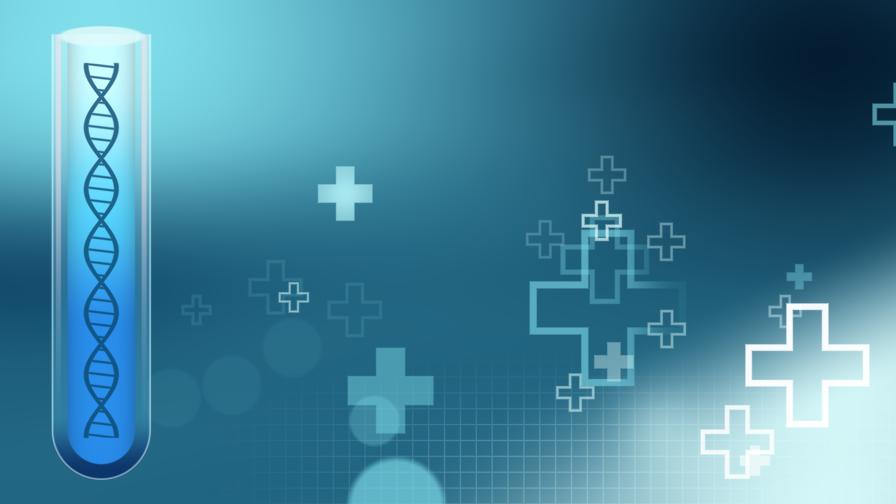
Reproduce this background procedurally as a WebGL 1 fragment shader.

```glsl
precision highp float;
// Medical backdrop: a glass tube holding a double helix, with plus signs over teal light.
// Soft gaussian lights build the ground; distance functions cut the tube, helix, signs,
// discs and grid. Lengths are in canvas heights, with the origin at the lower left.

uniform vec2 u_resolution;

const vec3 TEAL = vec3(0.13, 0.40, 0.51);
const vec3 SKY = vec3(0.50, 0.87, 0.92);
const vec3 NAVY = vec3(0.015, 0.11, 0.19);
const vec3 SHADE = vec3(0.05, 0.25, 0.39);
const vec3 ICE = vec3(0.86, 0.99, 0.99);
const vec3 LIQUID_BLUE = vec3(0.15, 0.53, 0.89);
const vec3 LIQUID_CYAN = vec3(0.32, 0.80, 0.95);
const vec3 HELIX_INK = vec3(0.04, 0.28, 0.43);
const float ARM_RATIO = 0.34;      // half arm width over half size of a plus
const float GRID_STEP = 0.0315;
const float TUBE_X = 0.201;
const float TUBE_RADIUS = 0.099;
const float TUBE_TOP = 0.932;
const float TUBE_BASE = 0.146;     // centre height of the round end
const float LIQUID_RADIUS = 0.067;
const float HELIX_SWING = 0.030;
const float HELIX_HALF_TURN = 0.1225;
const float RUNG_STEP = 0.0245;

float fill(float d) {
    float aa = 1.0 / u_resolution.y;
    return 1.0 - smoothstep(-aa, aa, d);
}

float glow(vec2 p, vec2 centre, vec2 radius) {
    vec2 q = (p - centre) / radius;
    return exp(-dot(q, q));
}

float plusDistance(vec2 p, vec2 centre, float size) {
    vec2 q = abs(p - centre);
    return max(max(q.x, q.y) - size, min(q.x, q.y) - size * ARM_RATIO);
}

float plusSolid(vec2 p, vec2 centre, float size) {
    return fill(plusDistance(p, centre, size));
}

float plusOutline(vec2 p, vec2 centre, float size, float stroke) {
    return fill(abs(plusDistance(p, centre, size) + 0.5 * stroke) - 0.5 * stroke);
}

float disc(vec2 p, vec2 centre, float radius) {
    return 1.0 - smoothstep(radius * 0.88, radius * 1.06, length(p - centre));
}

float roundEnded(vec2 p, float radius) {
    return length(vec2(p.x - TUBE_X, min(p.y - TUBE_BASE, 0.0))) - radius;
}

vec3 ground(vec2 p) {
    float upperLeft = exp(-pow((p.x - 0.20) / 0.70, 2.0) - pow((p.y - 0.97) / 0.37, 4.0));
    vec3 c = mix(TEAL, SHADE, 0.75 * glow(p, vec2(0.0, 0.46), vec2(0.42, 0.16)));
    c = mix(c, SKY, upperLeft);
    c = mix(c, NAVY, glow(p, vec2(1.64, 0.89), vec2(0.46, 0.36)));
    // Light rising along a slanted edge in the lower right
    float depth = 0.50 - 0.47 * (1.778 - p.x) - p.y;
    float lowerRight = smoothstep(-0.08, 0.25, depth) * exp(-pow((p.x - 1.66) / 0.62, 2.0));
    c = mix(c, ICE, 0.95 * lowerRight);
    return c + 0.006 * sin(9.0 * p.y + 3.0 * p.x) * sin(23.0 * p.y - 5.0 * p.x);
}

vec3 addGridAndDiscs(vec3 c, vec2 p) {
    vec2 cell = abs(fract(p / GRID_STEP) - 0.5) * GRID_STEP;
    float line = fill(0.5 * GRID_STEP - max(cell.x, cell.y) - 0.0010);
    float reach = (1.0 - smoothstep(0.08, 0.32, p.y)) * smoothstep(0.35, 1.1, p.x);
    c = mix(c, ICE, 0.28 * line * reach);
    c = mix(c, SKY, 0.65 * disc(p, vec2(0.787, -0.005), 0.098));
    c = mix(c, SKY, 0.28 * disc(p, vec2(0.743, 0.165), 0.051));
    for (int i = 0; i < 3; i++) {
        float k = float(i);
        c = mix(c, SKY, 0.07 * disc(p, vec2(0.34 + 0.12 * k, 0.21 + 0.025 * k * k), 0.06));
    }
    return mix(c, ICE, 0.35 * glow(p, vec2(1.31, 0.15), vec2(0.08)));
}

vec3 addPlusSigns(vec3 c, vec2 p) {
    // Faint row on the left
    for (int i = 0; i < 3; i++) {
        float k = float(i);
        vec2 at = vec2(0.39 + 0.157 * k, 0.385 + 0.045 * mod(k, 2.0));
        c = mix(c, SKY, 0.14 * plusOutline(p, at, 0.03 + 0.024 * min(k, 1.0), 0.006));
    }
    // Small ring about the large centre sign
    for (int i = 0; i < 5; i++) {
        float k = float(i);
        float angle = 2.48 - 1.08 * k + 0.3 * pow(sin(0.785 * k), 2.0);
        float radius = mod(k, 3.0) == 1.0 ? 0.22 : 0.15;
        vec2 at = vec2(1.2, 0.433) + radius * vec2(cos(angle), sin(angle));
        c = mix(c, ICE, (0.22 + 0.09 * k) * plusOutline(p, at, 0.038, 0.005));
    }
    // Outlined signs
    float fade = 1.0 - 0.9 * smoothstep(1.20, 1.35, p.x);
    c = mix(c, SKY, 0.60 * fade * plusOutline(p, vec2(1.206, 0.389), 0.155, 0.014));
    c = mix(c, SKY, 0.35 * fade * plusOutline(p, vec2(1.200, 0.485), 0.088, 0.010));
    c = mix(c, ICE, 0.75 * plusOutline(p, vec2(1.194, 0.562), 0.040, 0.006));
    c = mix(c, ICE, 0.60 * plusOutline(p, vec2(0.583, 0.410), 0.030, 0.004));
    c = mix(c, SKY, 0.60 * plusOutline(p, vec2(1.794, 0.773), 0.063, 0.009));
    c = mix(c, ICE, 0.45 * plusOutline(p, vec2(1.558, 0.382), 0.033, 0.005));
    c = mix(c, vec3(1.0), 0.95 * plusOutline(p, vec2(1.602, 0.275), 0.123, 0.013));
    c = mix(c, vec3(1.0), 0.85 * plusOutline(p, vec2(1.463, 0.123), 0.073, 0.009));
    // Solid signs
    float core = 0.65 + 0.3 * glow(p, vec2(0.685, 0.616), vec2(0.04));
    c = mix(c, mix(SKY, ICE, 0.5), core * plusSolid(p, vec2(0.685, 0.616), 0.054));
    c = mix(c, SKY, 0.45 * plusSolid(p, vec2(0.775, 0.225), 0.085));
    c = mix(c, SKY, 0.40 * plusSolid(p, vec2(1.586, 0.451), 0.025));
    c = mix(c, ICE, 0.40 * plusSolid(p, vec2(1.218, 0.282), 0.039));
    return mix(c, vec3(1.0), 0.60 * plusSolid(p, vec2(1.498, 0.086), 0.030));
}

vec3 addTube(vec3 c, vec2 p) {
    float x = p.x - TUBE_X;
    float wall = roundEnded(p, TUBE_RADIUS);
    float glass = fill(max(wall, p.y - TUBE_TOP));
    vec3 glassTint = mix(vec3(0.25, 0.60, 0.78), ICE, smoothstep(0.35, 0.95, p.y));
    vec3 tube = mix(c, glassTint, 0.45);
    tube = mix(tube, vec3(0.02, 0.16, 0.38), 0.85 * (1.0 - smoothstep(0.06, 0.18, p.y)));
    // Liquid, blue below and pale above
    vec3 liquid = mix(LIQUID_BLUE, LIQUID_CYAN, smoothstep(0.34, 0.60, p.y));
    liquid = mix(liquid, vec3(0.76, 0.95, 0.97), smoothstep(0.55, 0.86, p.y));
    liquid *= 1.06 - 0.20 * pow(abs(x) / LIQUID_RADIUS, 3.0);
    tube = mix(tube, liquid, 0.94 * fill(roundEnded(p, LIQUID_RADIUS)));
    // Bright streaks and rim
    tube = mix(tube, vec3(0.98, 0.88, 0.91), 0.60 * fill(abs(wall + 0.014) - 0.005) * smoothstep(0.1, 0.8, p.y));
    tube = mix(tube, ICE, 0.55 * fill(abs(wall + 0.002) - 0.002));
    // Helix strands and rungs
    float swing = HELIX_SWING * sin(3.14159 * (p.y - 0.808) / HELIX_HALF_TURN);
    float strand = fill(abs(abs(x) - abs(swing)) - 0.0048);
    float rungOffset = abs(fract((p.y + 0.12 * x) / RUNG_STEP) - 0.5) * RUNG_STEP;
    float rung = fill(max(rungOffset - 0.0022, abs(x) - abs(swing)));
    float span = fill(abs(p.y - 0.503) - 0.372);
    tube = mix(tube, HELIX_INK, 0.80 * span * max(strand, rung));
    c = mix(c, tube, glass);
    // Open mouth
    float mouth = (length((p - vec2(TUBE_X, 0.928)) / vec2(0.083, 0.020)) - 1.0) * 0.02;
    return mix(c, vec3(0.88, 0.98, 0.98), 0.85 * fill(mouth));
}

void main() {
    vec2 p = gl_FragCoord.xy / u_resolution.y;
    vec3 c = addGridAndDiscs(ground(p), p);
    gl_FragColor = vec4(addTube(addPlusSigns(c, p), p), 1.0);
}
```
